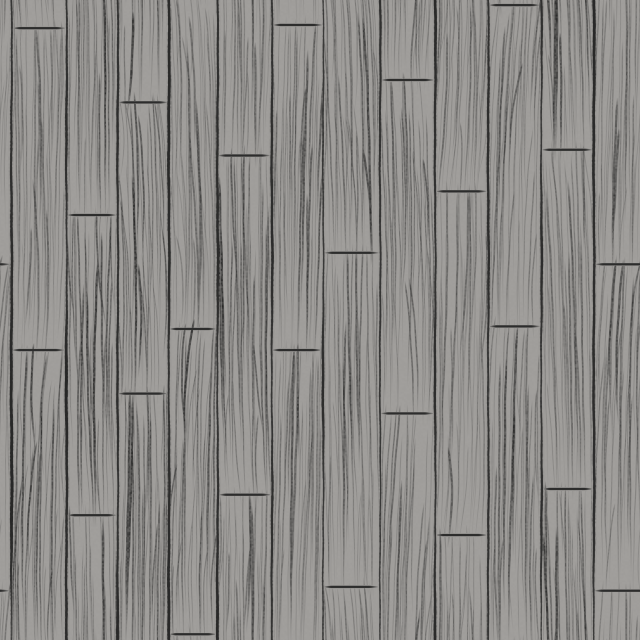
Give the GLSL for this texture, as a three.js fragment shader.

```glsl
// Grey wooden planks sketched in pencil: twelve staggered columns of boards, two per
// column, split by dark seams and tapered joints. Each board is hatched by a loop of
// hashed, curved strokes, and value noise gives the pencil its grain.

varying vec2 vUv;

const float COLUMNS = 12.0;
const int STROKES = 36;                 // strokes in each board
const vec3 WOOD = vec3(0.627, 0.619, 0.608);
const vec3 PENCIL = vec3(0.15, 0.15, 0.148);
const float SOFT = 0.0011;              // edge softness
const float SEAM_THIN = 0.0010;         // half widths
const float SEAM_THICK = 0.0025;
const float JOINT_HALF = 0.0018;
const float STROKE_THIN = 0.0007;
const float STROKE_THICK = 0.0018;
const float GRAIN_SCALE = 370.0;
const float TAU = 6.28318;

// Left seam, upper joint and lower joint of the columns, four to a vector
const vec4 SEAM_A = vec4(0.018, 0.104, 0.184, 0.264);
const vec4 SEAM_B = vec4(0.340, 0.425, 0.505, 0.594);
const vec4 SEAM_C = vec4(0.680, 0.763, 0.846, 0.928);
const vec4 UPPER_A = vec4(0.956, 0.664, 0.840, 0.486);
const vec4 UPPER_B = vec4(0.757, 0.961, 0.605, 0.875);
const vec4 UPPER_C = vec4(0.701, 0.992, 0.766, 0.587);
const vec4 LOWER_A = vec4(0.453, 0.195, 0.385, 0.009);
const vec4 LOWER_B = vec4(0.227, 0.453, 0.083, 0.354);
const vec4 LOWER_C = vec4(0.164, 0.490, 0.236, 0.077);

float pick(vec4 a, vec4 b, vec4 c, float i) {
  vec4 v = i < 3.5 ? a : (i < 7.5 ? b : c);
  vec4 slot = abs(vec4(0.0, 1.0, 2.0, 3.0) - mod(i, 4.0));
  return dot(v, 1.0 - step(0.5, slot));
}

float seamX(float i) { return pick(SEAM_A, SEAM_B, SEAM_C, i); }

float hash(vec2 p) {
  vec3 q = fract(vec3(p.xyx) * 0.1031);
  q += dot(q, q.yzx + 33.33);
  return fract((q.x + q.y) * q.z);
}

float noise(vec2 p) {
  vec2 i = floor(p), f = fract(p);
  f = f * f * (3.0 - 2.0 * f);
  return mix(mix(hash(i), hash(i + vec2(1.0, 0.0)), f.x),
             mix(hash(i + vec2(0.0, 1.0)), hash(i + 1.0), f.x), f.y);
}

float line(float d, float halfWidth) {
  return 1.0 - smoothstep(halfWidth - SOFT, halfWidth + SOFT, abs(d));
}

// Light left by the hatching of one board; x from its left seam, t down from its top
float hatching(float x, float t, float width, float len, float id) {
  float light = 1.0;
  float lean = hash(vec2(id, 3.1)) - 0.5;
  float bow = hash(vec2(id, 5.7)) - 0.5;
  float cluster = mix(0.15, 0.85, hash(vec2(id, 8.3)));
  float tone = mix(0.75, 1.2, hash(vec2(id, 11.9)));
  for (int i = 0; i < STROKES; i++) {
    vec2 key = vec2(float(i) + 0.37, id * 7.0 + 1.3);
    float place = (float(i) + hash(key)) / float(STROKES);
    float reach = len * mix(0.25, 0.95, hash(key + 17.0));
    float end = smoothstep(0.25, 0.75, hash(key + 31.0));
    float start = mix(-0.018 * hash(key + 5.0), len - reach + 0.02, end);
    float s = (t - start) / reach;
    float tilt = lean * 0.28 + (hash(key + 47.0) - 0.5) * 0.24;
    float curve = bow * 0.5 + (hash(key + 59.0) - 0.5) * 0.2;
    float center = width * (mix(0.04, 0.96, place) + tilt * (s - 0.5) + curve * (s * (1.0 - s) - 0.15));
    float taper = smoothstep(0.0, 0.08, s) * (1.0 - smoothstep(0.6, 1.0, s));
    float near = (place - cluster) / 0.22;
    float force = pow(hash(key + 73.0), 2.5) * (0.6 + 0.6 * exp(-near * near));
    float halfWidth = mix(STROKE_THIN, STROKE_THICK, min(force, 1.0)) * (0.6 + 0.4 * taper);
    float ink = mix(0.2, 0.66, min(force, 1.0)) * tone * sqrt(taper);
    light *= 1.0 - min(ink, 0.8) * line(x - center, halfWidth);
  }
  return light;
}

void main() {
  // Slight hand wobble, then find the column
  vec2 p = vUv;
  p.x += 0.0005 * sin(TAU * 3.0 * p.y) + 0.0003 * sin(TAU * 11.0 * p.y + 1.0);
  if (p.x < seamX(0.0)) p.x += 1.0;
  float column = 0.0;
  for (int i = 1; i < 12; i++) column += step(seamX(float(i)), p.x);
  float next = mod(column + 1.0, COLUMNS);
  float left = seamX(column);
  float right = seamX(next) + (next < 0.5 ? 1.0 : 0.0);
  float width = right - left;
  float x = p.x - left;

  // Hatch both boards, letting strokes run a little past the joints
  float upper = pick(UPPER_A, UPPER_B, UPPER_C, column);
  float lower = pick(LOWER_A, LOWER_B, LOWER_C, column);
  float len = upper - lower;
  float light = hatching(x, fract(upper - p.y + 0.1) - 0.1, width, len, column);
  light *= hatching(x, fract(lower - p.y + 0.1) - 0.1, width, 1.0 - len, column + 20.0);
  float grain = noise(vUv * GRAIN_SCALE);
  float ink = (1.0 - light) * mix(0.72, 1.2, grain);

  // Seams of uneven pressure with a grainy edge
  bool nearLeft = x < 0.5 * width;
  float side = nearLeft ? x : right - p.x;
  float seam = nearLeft ? column : next;
  float press = noise(vec2(seam * 9.7, p.y * 5.0));
  float seamLine = line(side, mix(SEAM_THIN, SEAM_THICK, press) + 0.0005 * (grain - 0.5));
  float smudge = 0.35 * press * grain * (1.0 - smoothstep(0.001, 0.006, side));
  ink = max(ink + smudge, seamLine * mix(0.82, 1.0, press));

  // Joints fade and thin toward both ends
  float gap = fract(p.y - upper + 0.5) - 0.5;
  float gapLow = fract(p.y - lower + 0.5) - 0.5;
  float joint = abs(gap) < abs(gapLow) ? gap : gapLow;
  float across = x / width;
  float fade = smoothstep(0.01, 0.16, across) * (1.0 - smoothstep(0.8, 0.98, across));
  ink = max(ink, line(joint, JOINT_HALF * (0.5 + 0.5 * fade)) * sqrt(fade) * 0.95);

  vec3 wood = WOOD + 0.012 * (grain - 0.5);
  gl_FragColor = vec4(mix(wood, PENCIL, clamp(ink, 0.0, 1.0)), 1.0);
}
```
